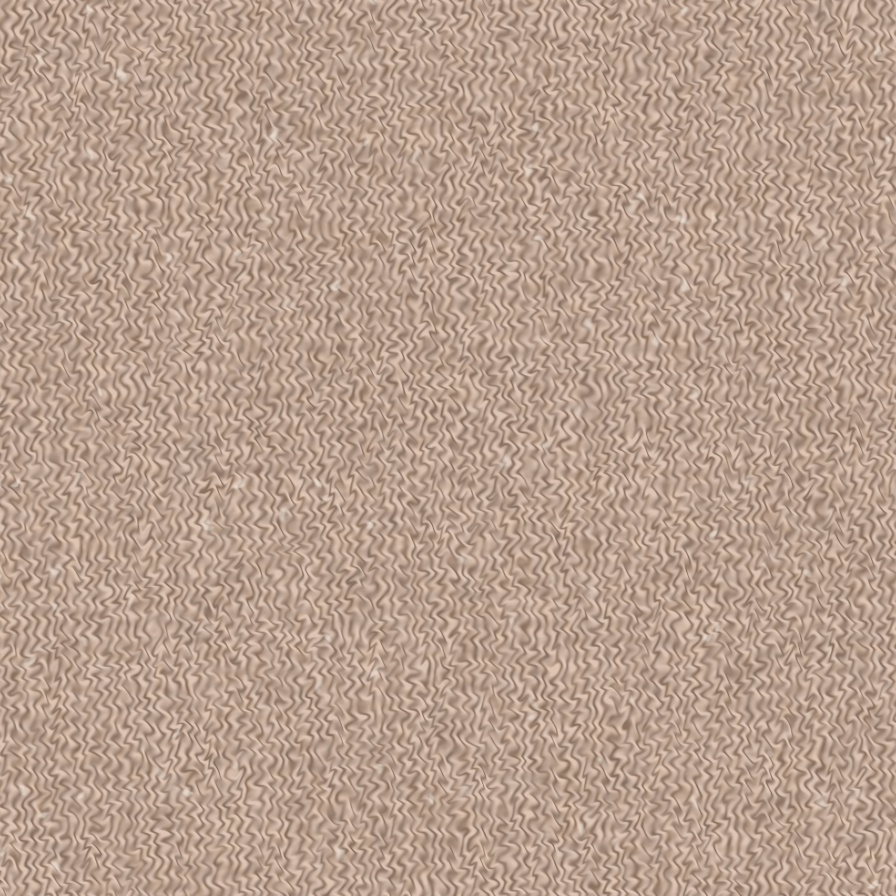
Reproduce this texture procedurally as a Shadertoy shader.

```glsl
float hash(vec2 p) {
    vec3 q = fract(vec3(p.xyx) * 0.1031);
    q += dot(q, q.yzx + 33.33);
    return fract((q.x + q.y) * q.z);
}

float noise(vec2 p) {
    vec2 i = floor(p), f = fract(p);
    f = f * f * (3.0 - 2.0 * f);
    return mix(mix(hash(i), hash(i + vec2(1, 0)), f.x),
               mix(hash(i + vec2(0, 1)), hash(i + vec2(1, 1)), f.x), f.y);
}

// Noise centred on zero
float wobble(vec2 p) { return noise(p) - 0.5; }

// Sparse pale slubs, one possible per grid cell
float slubs(vec2 uv) {
    vec2 p = uv * 24.0;
    float cover = 0.0;
    for (int j = -1; j <= 1; j++)
    for (int i = -1; i <= 1; i++) {
        vec2 cell = floor(p) + vec2(i, j);
        vec2 d = p - cell - vec2(hash(cell + 7.0), hash(cell + 31.0));
        float angle = (hash(cell + 53.0) - 0.5) * 2.4;
        d = mat2(cos(angle), -sin(angle), sin(angle), cos(angle)) * d;
        d += 0.1 * vec2(wobble(p * 7.0), wobble(p * 7.0 + 40.0));
        float size = mix(0.12, 0.22, hash(cell + 71.0));
        float present = step(0.83, hash(cell + 97.0));
        float blob = 1.0 - smoothstep(0.3, 1.2, length(d * vec2(1.5, 0.85)) / size);
        cover = max(cover, present * blob * mix(0.4, 1.0, hash(cell + 113.0)));
    }
    return cover;
}

void mainImage(out vec4 fragColor, in vec2 fragCoord) {
    vec2 uv = fragCoord / iResolution.xy;

    // Bent strands: each column sways with its own shifted rhythm
    float row = 6.2832 * (58.0 * uv.y + 0.9 * wobble(uv * vec2(88, 22))
                          + 0.5 * wobble(uv * vec2(40, 45) + 9.0));
    float sway = sin(row + 0.3 * sin(row));
    float strand = 88.0 * uv.x + 0.25 * sway
                 + 0.7 * wobble(uv * vec2(40, 50) + 20.0)
                 + 0.6 * wobble(uv * vec2(90, 80) + 60.0);

    // Rounded yarn between slightly narrower grooves
    float turn = 6.2832 * strand;
    float ridge = cos(turn - 0.35 * sin(turn));

    // Grooves break up and deepen along one diagonal
    float depth = 0.37 + 0.11 * cos(row) + 0.42 * wobble(uv * vec2(90, 100) + 80.0);
    float tone = 0.53 + depth * ridge;

    // Side light, lumps and fine fibres
    tone += 0.10 * sin(turn + 0.6);
    tone += 0.07 * cos(row + 0.5);
    tone += 0.40 * wobble(uv * vec2(125, 115) + 130.0);
    tone += 0.30 * wobble(vec2(strand * 2.5, uv.y * 190.0));

    vec3 groove = vec3(0.58, 0.48, 0.415);
    vec3 yarn = vec3(0.82, 0.72, 0.655);
    vec3 color = mix(groove, yarn, clamp(tone, -0.15, 1.2));

    // Slight warm and grey mottling
    color += vec3(0.015, 0.0, -0.02) * wobble(uv * 90.0 + 210.0);

    // Pale slubs keep a little of the yarn relief
    vec3 slub = vec3(0.87, 0.82, 0.77) + 0.05 * ridge;
    color = mix(color, slub, 0.9 * slubs(uv));

    fragColor = vec4(color, 1.0);
}
```
